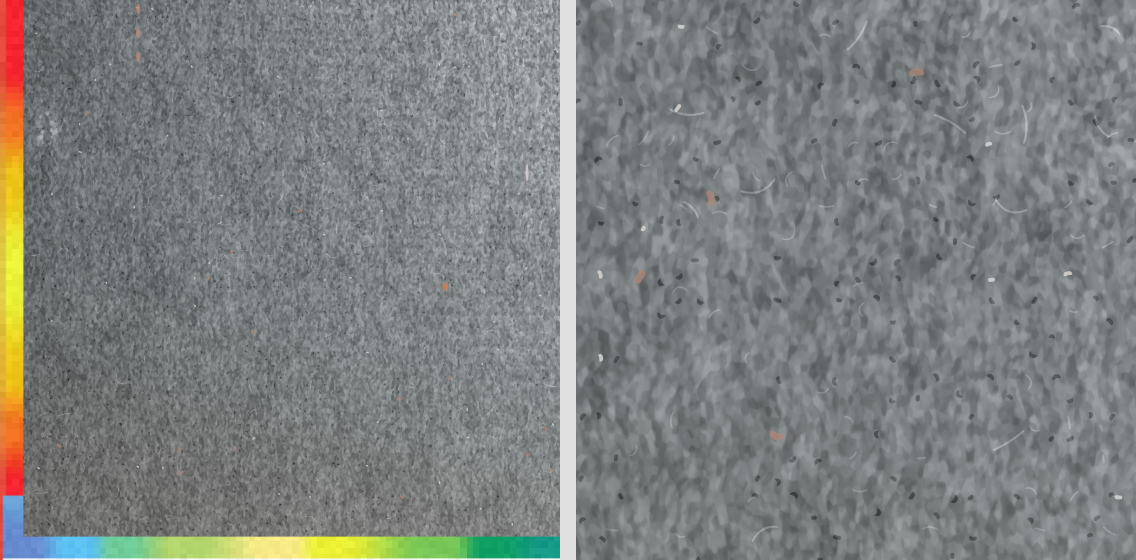
Left, the full canvas; right, a detail of the centre.
Write a WebGL 1 fragment shader that draws this texture.

```glsl
precision highp float;
uniform vec2 u_resolution;

const float BORDER = 0.0417;

vec2 hash2(vec2 p) {
  return fract(sin(vec2(dot(p, vec2(127.1, 311.7)), dot(p, vec2(269.5, 183.3)))) * 43758.547);
}

// Cellular noise with blended cell tones, centred on zero
float cellTone(vec2 p) {
  vec2 base = floor(p);
  float sum = 0.0;
  float total = 0.0;
  for (int j = -1; j <= 1; j++) {
    for (int i = -1; i <= 1; i++) {
      vec2 cell = base + vec2(float(i), float(j));
      vec2 away = cell + hash2(cell) - p;
      float weight = exp(-7.0 * dot(away, away));
      sum += weight * hash2(cell + 41.0).x;
      total += weight;
    }
  }
  return sum / total - 0.5;
}

// Scattered bent strands, one candidate per grid cell
float strands(vec2 p, float scale, float density, float reach, float width, float px) {
  vec2 grid = p * scale;
  vec2 cell = floor(grid) + scale;
  vec2 place = hash2(cell);
  vec2 shape = hash2(cell + 17.0);
  float angle = 6.2832 * shape.x;
  float c = cos(angle);
  float s = sin(angle);
  vec2 q = mat2(c, s, -s, c) * (fract(grid) - 0.5 - (place - 0.5) * 0.4);
  float bend = q.y - (place.y - 0.5) * 6.0 * q.x * q.x;
  float beyond = max(abs(q.x) - reach * (0.4 + 0.6 * shape.y), 0.0);
  float d = length(vec2(beyond, bend)) - width;
  float soft = px * scale * 0.7;
  return step(hash2(cell + 5.0).x, density) * (1.0 - smoothstep(-soft, soft, d));
}

float spot(vec2 p, vec2 centre, vec2 radius) {
  return 1.0 - smoothstep(0.6, 1.2, length((p - centre) / radius));
}

vec3 feltColour(vec2 p, float px) {
  float glow = p.x * p.y;
  float light = 0.415 + 0.10 * p.x + 0.09 * glow;
  vec2 nap = p + 0.0015 * vec2(sin(p.y * 90.0 + sin(p.x * 37.0)), sin(p.x * 70.0));

  // Upright nap, fine grain and broad uneven wear
  float grain = 0.17 * cellTone(nap * vec2(230.0, 115.0));
  grain += 0.13 * cellTone(nap * vec2(310.0, 220.0) + 60.0);
  grain += 0.05 * cellTone(nap * vec2(75.0, 16.0) + 20.0);
  float wear = 0.04 * cellTone(p * vec2(18.0, 11.0)) + 0.03 * cellTone(p * 45.0 + 9.0);
  light += grain * (0.8 + 0.5 * glow) + wear;

  vec3 cool = vec3(0.965, 1.005, 1.02);
  vec3 neutral = vec3(1.0, 1.0, 0.99);
  vec3 col = light * mix(neutral, cool, smoothstep(0.1, 0.6, p.y + 0.2 * p.x));

  // Dark pits, pale fibres, lint and warm crumbs
  col -= 0.16 * strands(p, 85.0, 0.14, 0.12, 0.10, px);
  col += (0.08 + 0.10 * glow) * strands(p, 47.0, 0.25, 0.22, 0.025, px);
  col += 0.14 * strands(p, 21.0, 0.16, 0.24, 0.014, px);
  col = mix(col, vec3(0.87, 0.86, 0.84), 0.8 * strands(p, 39.0, 0.035, 0.06, 0.045, px));
  col = mix(col, vec3(0.70, 0.53, 0.46), 0.7 * strands(p, 23.0, 0.02, 0.06, 0.05, px));

  // Broken stitch line, rust chip, chalk scuff
  for (int i = 0; i < 3; i++) {
    vec2 stitch = vec2(0.247, 0.898 + 0.043 * float(i));
    col = mix(col, vec3(0.72, 0.54, 0.48), 0.8 * spot(p, stitch, vec2(0.004, 0.010)));
  }
  col = mix(col, vec3(0.78, 0.49, 0.32), spot(p, vec2(0.795, 0.488), vec2(0.005, 0.007)));
  col = mix(col, vec3(0.87, 0.80, 0.84), 0.8 * spot(p, vec2(0.941, 0.692), vec2(0.003, 0.016)));
  float scuff = spot(p, vec2(0.085, 0.77), vec2(0.025, 0.035));
  return col + scuff * max(0.0, 0.05 + 0.35 * cellTone(p * 170.0));
}

vec3 sideColour(vec2 p) {
  float d = abs(p.y - 0.505);
  vec3 col = mix(vec3(0.92, 0.95, 0.22), vec3(0.93, 0.77, 0.09), smoothstep(0.03, 0.16, d));
  col = mix(col, vec3(0.95, 0.44, 0.13), smoothstep(0.18, 0.27, d));
  col = mix(col, vec3(0.96, 0.14, 0.18), smoothstep(0.28, 0.37, d));
  return mix(col, vec3(0.78, 0.55, 0.35), 0.35 * (1.0 - smoothstep(0.008, 0.013, p.x)));
}

vec3 baseColour(float x) {
  vec3 col = mix(vec3(0.40, 0.54, 0.81), vec3(0.36, 0.76, 0.95), smoothstep(0.06, 0.12, x));
  col = mix(col, vec3(0.43, 0.80, 0.60), smoothstep(0.16, 0.20, x));
  col = mix(col, vec3(0.70, 0.84, 0.42), smoothstep(0.23, 0.31, x));
  col = mix(col, vec3(0.97, 0.92, 0.53), smoothstep(0.36, 0.47, x));
  col = mix(col, vec3(0.92, 0.94, 0.20), smoothstep(0.52, 0.57, x));
  col = mix(col, vec3(0.47, 0.78, 0.34), smoothstep(0.61, 0.76, x));
  col = mix(col, vec3(0.06, 0.63, 0.40), smoothstep(0.81, 0.86, x));
  return mix(col, vec3(0.08, 0.60, 0.53), smoothstep(0.90, 0.97, x));
}

void main() {
  vec2 p = gl_FragCoord.xy / u_resolution;
  float px = 1.0 / u_resolution.y;

  // Stepped rainbow border with a blue corner
  vec2 block = (floor(p * 90.0) + 0.5) / 90.0;
  vec3 border = sideColour(vec2(p.x, block.y));
  vec3 bottom = mix(baseColour(block.x), vec3(0.42, 0.65, 0.85), smoothstep(0.04, 0.11, p.y));
  bottom = mix(vec3(0.96), bottom, smoothstep(0.003 - px, 0.003 + px, p.y));
  float corner = smoothstep(-px, px, 0.115 - p.y) * smoothstep(-px, px, p.x - 0.005);
  border = mix(border, bottom, corner) + 0.05 * (hash2(block).x - 0.5);

  float inside = smoothstep(-px, px, min(p.x, p.y) - BORDER);
  gl_FragColor = vec4(mix(border, feltColour(p, px), inside), 1.0);
}
```
